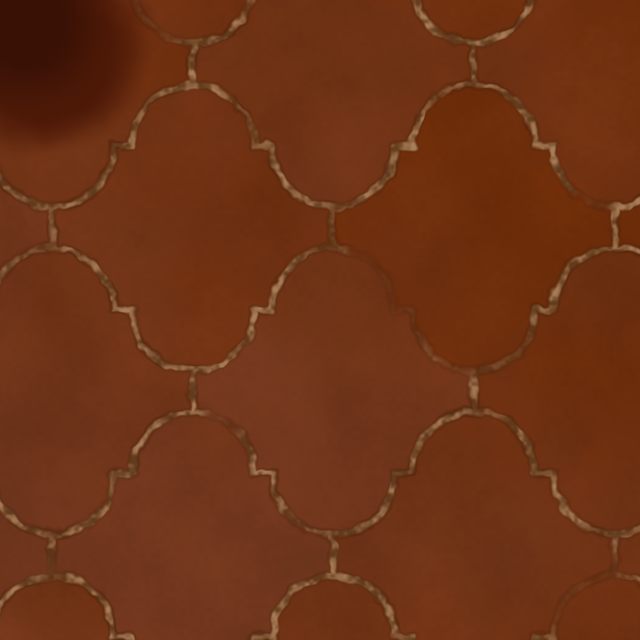
This pattern is drawn by a Shadertoy shader. Its source:

```glsl
// Worn terracotta floor of lantern-shaped tiles with thin, chipped sandy grout.

const vec2  CELL = vec2(0.4388, 0.512);     // repeat of one column of tiles
const vec2  TILE_CENTRE = vec2(0.521, 0.3885);
const float STEM = 0.0325;                  // half length of the upright joints
const float GROUT = 0.0056;                 // half width of the grout

float hash(vec2 p) {
    vec3 q = fract(p.xyx * 0.1031);
    q += dot(q, q.yzx + 33.33);
    return fract((q.x + q.y) * q.z);
}

float noise(vec2 p) {
    vec2 i = floor(p), f = fract(p);
    f = f * f * (3.0 - 2.0 * f);
    return mix(mix(hash(i), hash(i + vec2(1, 0)), f.x),
               mix(hash(i + vec2(0, 1)), hash(i + vec2(1, 1)), f.x), f.y);
}

float fbm(vec2 p) {
    float sum = 0.0, gain = 0.5;
    for (int i = 0; i < 5; i++) {
        sum += gain * noise(p);
        p = mat2(1.6, 1.2, -1.2, 1.6) * p + 17.3;
        gain *= 0.5;
    }
    return sum;
}

float segment(vec2 p, vec2 a, vec2 b) {
    vec2 ab = b - a;
    return length(p - a - ab * clamp(dot(p - a, ab) / dot(ab, ab), 0.0, 1.0));
}

// Soft round spot: 1 at its centre, 0 beyond the radius
float spot(vec2 p, vec2 centre, float radius) {
    return 1.0 - smoothstep(radius * 0.4, radius, length(p - centre));
}

// Distance to the nearest joint; also gives the id of the tile underfoot
float lanternJoint(vec2 p, out vec2 id) {
    vec2 site = round(p / CELL);
    vec2 local = p - site * CELL;
    vec2 q = abs(local);

    // Each quarter tile is point symmetric about its shoulder
    bool flipped = q.x > CELL.x * 0.25;
    if (flipped) q = CELL * 0.5 - q;

    float shoulder = CELL.y * 0.25;
    float radius = shoulder - STEM;
    vec2 r = q - vec2(0.0, shoulder);
    float rise = sqrt(max(radius * radius - q.x * q.x, 0.0));
    bool inside = (r.y < rise) != flipped;
    id = 2.0 * site + (inside ? vec2(0) : sign(local));

    float arch = r.y > 0.0 ? abs(length(r) - radius) : length(r - vec2(radius, 0.0));
    float notch = segment(r, vec2(radius, 0.0), vec2(CELL.x * 0.25, 0.0));
    float stem = segment(q, vec2(0.0, CELL.y * 0.5 - STEM), vec2(0.0, CELL.y * 0.5));
    return min(arch, min(notch, stem));
}

// Places where the grout is rubbed away or covered
float groutWear(vec2 p) {
    float rubbed = 1.0 - smoothstep(0.02, 0.05, segment(p, vec2(0.58, 0.60), vec2(0.72, 0.44)));
    rubbed = max(rubbed, spot(p, vec2(0.93, 0.70), 0.05));
    rubbed = max(rubbed, spot(p, vec2(0.35, 0.34), 0.05));
    rubbed = max(rubbed, spot(p, vec2(0.90, 0.08), 0.12));
    rubbed = max(rubbed, spot(p, vec2(0.24, 0.98), 0.09));
    rubbed = max(rubbed, 0.7 * spot(p, vec2(0.80, 0.44), 0.08));
    float patchy = smoothstep(0.62, 0.85, noise(p * 13.0 + 4.0));
    return clamp(0.82 * rubbed + 0.4 * patchy, 0.0, 0.92);
}

vec3 clay(vec2 p, vec2 id) {
    float cloud = fbm(p * 5.0 + id * 3.7);
    float redness = 0.5 + 0.5 * (hash(id + 40.0) - 0.5) + 0.8 * (cloud - 0.5)
                  + 0.7 * (0.5 - p.x) + 0.5 * (0.5 - p.y);
    vec3 colour = mix(vec3(0.43, 0.175, 0.035), vec3(0.445, 0.215, 0.115),
                      clamp(redness, 0.0, 1.0));
    colour *= 0.91 + 0.18 * fbm(p * 9.0 + 8.0);
    return colour * (0.985 + 0.03 * noise(p * 130.0));
}

void mainImage(out vec4 fragColor, in vec2 fragCoord) {
    vec2 p = fragCoord / iResolution.y;
    float pixel = 1.0 / iResolution.y;

    // Ragged joints from a small warp
    vec2 warp = vec2(noise(p * 55.0), noise(p * 55.0 + 31.0)) - 0.5;
    warp += 0.5 * (vec2(noise(p * 120.0), noise(p * 120.0 + 57.0)) - 0.5);
    vec2 id;
    float d = lanternJoint(p - TILE_CENTRE + 0.007 * warp, id);
    vec3 colour = clay(p, id);

    // Dark damp stain in the corner
    vec2 blurred = p + 0.05 * (fbm(p * 8.0) - 0.5);
    float stain = 1.0 - smoothstep(0.11, 0.18, length(blurred - vec2(0.07, 0.93)));
    colour = mix(colour, vec3(0.27, 0.075, 0.015), 0.8 * stain);
    colour = mix(colour, vec3(0.17, 0.045, 0.012), 0.6 * spot(blurred, vec2(0.03, 0.98), 0.17));

    // Shaded tile edge, then grout with bright chips
    float wear = groutWear(p);
    float edge = 1.0 - smoothstep(GROUT * 0.7, GROUT * 2.0, d);
    colour = mix(colour, vec3(0.27, 0.11, 0.03), edge * (0.25 + 0.5 * noise(p * 45.0)) * (1.0 - 0.6 * wear));
    float width = GROUT * (0.65 + 0.5 * noise(p * 30.0 + 9.0));
    float grout = 1.0 - smoothstep(width - 0.0015 - pixel, width + 0.001 + pixel, d);
    float grit = 0.6 * noise(p * 60.0 + 3.0) + 0.4 * noise(p * 150.0);
    vec3 sand = mix(vec3(0.38, 0.23, 0.11), vec3(0.66, 0.49, 0.34), smoothstep(0.2, 0.85, grit));
    colour = mix(colour, sand, grout * (1.0 - wear));

    fragColor = vec4(colour, 1.0);
}
```
